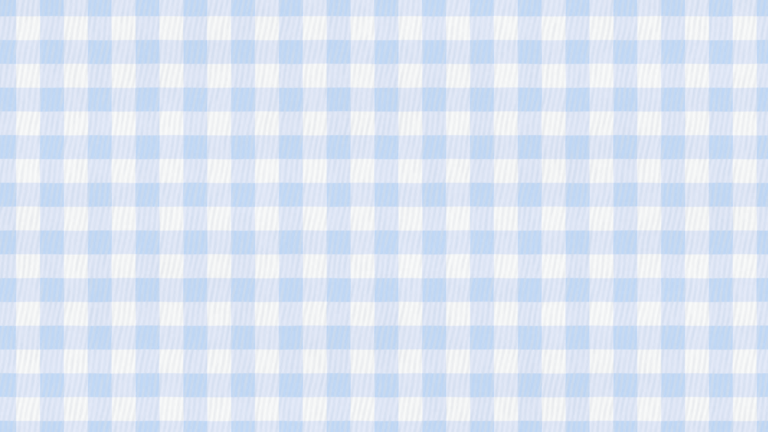
Reproduce this pattern procedurally as a Shadertoy shader.

```glsl
// Pale blue gingham cloth with a fine, steeply slanted twill weave.

const vec2 CHECK_SIZE = vec2(0.1106, 0.1102);     // one blue plus one white band
const vec2 BLUE_CENTRE = vec2(0.0097, -0.0019);   // middle of the first blue bands
const float TWILL_PITCH = 0.0124;
const float TWILL_LEAN = 0.16;

const vec3 WHITE = vec3(0.972, 0.976, 0.974);
const vec3 LAVENDER = vec3(0.888, 0.912, 0.968);
const vec3 BLUE = vec3(0.748, 0.842, 0.960);
const vec3 WHITE_RIB = vec3(0.922, 0.930, 0.940);
const vec3 LAVENDER_RIB = vec3(0.838, 0.878, 0.945);
const vec3 BLUE_RIB = vec3(0.792, 0.856, 0.938);

float hash(vec2 p) {
    p = fract(p * vec2(0.1031, 0.1137));
    p += dot(p, p.yx + 33.33);
    return fract((p.x + p.y) * p.x * 91.7);
}

// 1 inside the blue half of each repeat, 0 in the white half.
float band(float position, float period, float softness) {
    float edge = abs(fract(position / period + 0.5) - 0.5) * period;
    return 1.0 - smoothstep(-softness, softness, edge - 0.25 * period);
}

// Layered sines that keep the threads from running perfectly straight.
float waver(vec2 p) {
    return 0.5 * sin(p.y * 31.0 + p.x * 9.0)
         + 0.3 * sin(p.y * 67.0 - p.x * 23.0)
         + 0.2 * sin(p.x * 113.0 + p.y * 17.0);
}

// Slanted ribs, broken into short dashes of uneven strength.
float twill(vec2 p, float pitch, float lean, float pixel) {
    float along = (p.x - lean * p.y) / pitch + 0.18 * waver(p);
    float rib = floor(along);
    float dash = p.y / (pitch * 2.6) + hash(vec2(rib, 7.0));
    float cell = floor(dash);
    float strength = mix(hash(vec2(rib, cell)), hash(vec2(rib, cell + 1.0)),
                         smoothstep(0.2, 0.8, fract(dash)));
    float wave = 0.5 - 0.5 * cos(6.28318 * along);
    float detail = 1.0 - smoothstep(0.35, 0.7, pixel / pitch);
    return mix(0.4, wave * mix(0.55, 1.1, strength), detail);
}

// Blend through white, lavender and blue as the bands overlap.
vec3 dye(float amount, vec3 none, vec3 single, vec3 both) {
    return mix(mix(none, single, min(amount, 1.0)), both, max(amount - 1.0, 0.0));
}

void mainImage(out vec4 fragColor, in vec2 fragCoord) {
    float pixel = 1.0 / iResolution.y;
    vec2 p = fragCoord * pixel;

    // Crossing dyed bands, with slightly uneven edges
    float softness = max(0.0022, 0.75 * pixel);
    vec2 q = p - BLUE_CENTRE + 0.0006 * vec2(waver(p), waver(p.yx + 2.0));
    float amount = band(q.x, CHECK_SIZE.x, softness)
                 + band(q.y, CHECK_SIZE.y, softness);

    // Raised and sunken threads
    float rib = twill(p, TWILL_PITCH, TWILL_LEAN, pixel);
    vec3 ground = dye(amount, WHITE, LAVENDER, BLUE);
    vec3 shade = dye(amount, WHITE_RIB, LAVENDER_RIB, BLUE_RIB);
    vec3 color = mix(ground, shade, rib);

    // Faint fibre grain and slow unevenness in the dye
    color += 0.010 * (hash(floor(p * vec2(300.0, 150.0))) - 0.5);
    color += 0.004 * waver(p * 0.35);

    fragColor = vec4(color, 1.0);
}
```
